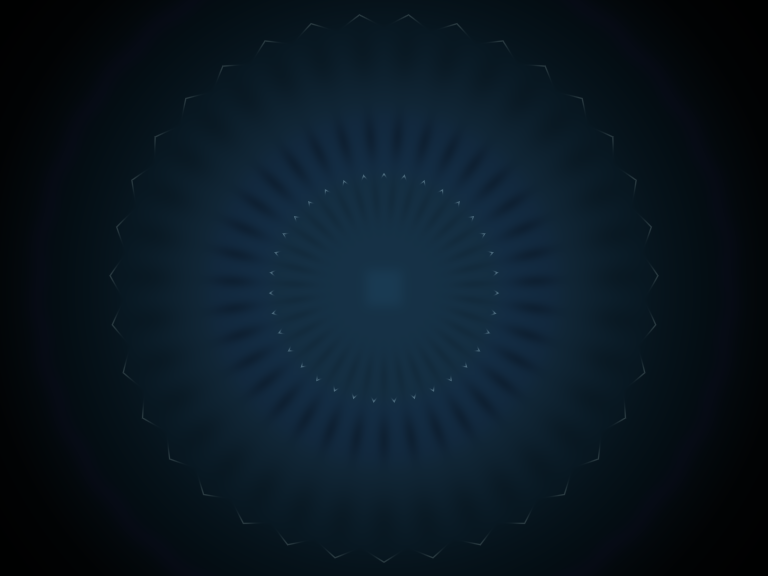
A Shadertoy shader for this background:

```glsl
// A dim blue mandala: a soft radial glow that falls to black, carved by
// rings of dark spokes and petals, with small bright chevrons on two rings.
// All rings share one angular repeat; lengths are in canvas heights.

const float TAU = 6.2831853;
const float FOLDS = 35.0;          // petals around the circle
const int STOPS = 9;               // brightness stops, STOP_STEP apart
const float STOP_STEP = 0.1;
const float LEVELS[STOPS] = float[](0.195, 0.192, 0.181, 0.158, 0.115,
                                    0.076, 0.045, 0.013, 0.003);

const vec3 GLOW_TINT = vec3(0.44, 1.0, 1.42);
const vec3 SPOKE_TINT = vec3(-0.001, -0.002, 0.014);
const vec3 HALO_COLOR = vec3(0.011, 0.000, 0.020);
const vec3 CORE_COLOR = vec3(0.014, 0.033, 0.045);
const vec3 TICK_COLOR = vec3(0.24, 0.26, 0.25);
const vec3 TIP_COLOR = vec3(0.14, 0.15, 0.14);

const float TICK_RADIUS = 0.198;
const float TIP_RADIUS = 0.476;
const float HALO_RADIUS = 0.600;
const float CORE_RADIUS = 0.034;

float bell(float x, float width) {
    float q = x / width;
    return exp(-q * q);
}

// Smooth interpolation of the brightness stops
float radialLevel(float r) {
    float level = LEVELS[0];
    for (int i = 1; i < STOPS; i++) {
        float t = clamp(r / STOP_STEP - float(i - 1), 0.0, 1.0);
        level += (LEVELS[i] - LEVELS[i - 1]) * t;
    }
    return level;
}

// Signed angle to the nearest fold, measured from straight up
float foldAngle(float angle, float shift) {
    float turn = angle * FOLDS / TAU + shift;
    return (fract(turn + 0.5) - 0.5) * TAU / FOLDS;
}

// Outward-pointing chevron whose arms fade away from its apex
float chevron(float r, float side, float radius, float slope, float reach) {
    float pixel = 1.0 / iResolution.y;
    float d = abs(r - radius + slope * abs(side)) / sqrt(1.0 + slope * slope);
    float halfWidth = 0.0007;
    float line = 1.0 - smoothstep(halfWidth - 0.5 * pixel, halfWidth + pixel, d);
    return line * bell(side, reach);
}

void mainImage(out vec4 fragColor, in vec2 fragCoord) {
    vec2 p = (fragCoord - 0.5 * iResolution.xy) / iResolution.y;
    float r = length(p);
    float angle = atan(p.x, p.y);
    float tickSide = foldAngle(angle, 0.0) * r;
    float petalSide = foldAngle(angle, 0.5) * r;

    // Dark spokes inside and outside the tick ring, then outer petals
    float innerSpokes = bell(petalSide, 0.007) * bell(r - 0.155, 0.035);
    float outerSpokes = bell(petalSide, 0.011) * bell(r - 0.262, 0.040);
    float petals = bell(petalSide, 0.022) * bell(r - 0.405, 0.045);
    float shade = 1.0 - 0.10 * innerSpokes - 0.23 * outerSpokes - 0.12 * petals;

    // Glow, with a slight drop across the scalloped petal edge
    float scallop = TIP_RADIUS - 0.55 * abs(petalSide);
    shade *= 1.0 - 0.06 * smoothstep(-0.006, 0.006, r - scallop);
    vec3 color = GLOW_TINT * radialLevel(r) * shade;
    color.r -= 0.009 * smoothstep(0.30, 0.46, r) * (1.0 - smoothstep(0.55, 0.70, r));
    color += SPOKE_TINT * smoothstep(0.18, 0.22, r) * (1.0 - smoothstep(0.28, 0.33, r));

    // Rounded-square core and the wavy outer halo
    vec2 core = p / CORE_RADIUS;
    color += CORE_COLOR * exp(-dot(core * core, core * core));
    float wave = 0.003 * cos(angle * FOLDS);
    color += HALO_COLOR * bell(r - HALO_RADIUS - wave, 0.020);

    // Bright details
    color += TICK_COLOR * chevron(r, tickSide, TICK_RADIUS, 1.2, 0.0030);
    color += TIP_COLOR * chevron(r, petalSide, TIP_RADIUS, 0.6, 0.0160);

    fragColor = vec4(max(color, 0.0), 1.0);
}
```
